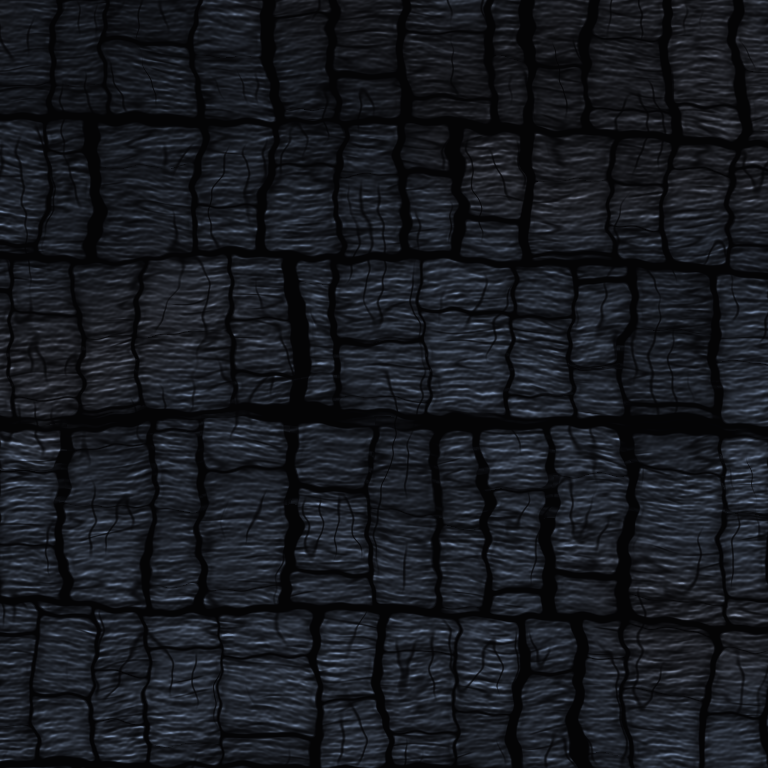
Reproduce this texture procedurally as a three.js fragment shader.

```glsl
// Charred timber: blue-black blocks of fibrous charcoal split by deep cracks.
varying vec2 vUv;

const vec3 SOOT = vec3(0.014, 0.014, 0.020);
const vec3 COOL_CHAR = vec3(0.87, 1.0, 1.20);
const vec3 WARM_CHAR = vec3(0.98, 1.0, 1.10);
const float BANDS = 4.65;
const float COLUMNS = 11.0;
const float BLOCKS = 9.0;

float hash(vec2 p) {
  vec3 q = fract(p.xyx * 0.1031);
  q += dot(q, q.yzx + 33.33);
  return fract((q.x + q.y) * q.z);
}

float cornerSlope(vec2 corner, vec2 offset) {
  float angle = 6.2832 * hash(corner);
  return dot(vec2(cos(angle), sin(angle)), offset);
}

float gradientNoise(vec2 p) {
  vec2 i = floor(p);
  vec2 f = p - i;
  vec2 u = f * f * f * (f * (f * 6.0 - 15.0) + 10.0);
  vec2 e = vec2(1.0, 0.0);
  float low = mix(cornerSlope(i, f), cornerSlope(i + e.xy, f - e.xy), u.x);
  float high = mix(cornerSlope(i + e.yx, f - e.yx), cornerSlope(i + 1.0, f - 1.0), u.x);
  return mix(low, high, u.y);
}

float edgeAt(float index, float seed, float jitter) {
  return index + jitter * (hash(vec2(index + 40.0, seed)) - 0.5);
}

// Irregular interval around t: its index, distance to nearest edge, that edge's index.
vec3 splitAxis(float t, float seed, float jitter) {
  float id = floor(t);
  if (t < edgeAt(id, seed, jitter)) id -= 1.0;
  else if (t >= edgeAt(id + 1.0, seed, jitter)) id += 1.0;
  float below = t - edgeAt(id, seed, jitter);
  float above = edgeAt(id + 1.0, seed, jitter) - t;
  return vec3(id, min(below, above), below < above ? id : id + 1.0);
}

float smoothMin(float a, float b, float k) {
  float h = max(k - abs(a - b), 0.0) / k;
  return min(a, b) - h * h * k * 0.25;
}

// Thin line along the zero contour of a stretched noise.
float hairline(vec2 p, float width) {
  return 1.0 - smoothstep(0.0, width, abs(gradientNoise(p)));
}

float fibreHeight(vec2 p) {
  return gradientNoise(p * vec2(22.0, 115.0))
    + 0.6 * gradientNoise(p * vec2(48.0, 215.0) + 17.0)
    + 0.3 * gradientNoise(p * vec2(130.0, 240.0) + 51.0);
}

// Bends and frays the straight layout into cracked wood.
vec2 warpWood(vec2 p) {
  float sway = 0.022 * gradientNoise(p * vec2(7.0, 9.0) + 3.0);
  float fray = 0.009 * gradientNoise(p * vec2(14.0, 42.0) + 9.0);
  float sag = 0.024 * gradientNoise(p * vec2(4.0, 3.0) + 21.0) + 0.03 * p.x * p.x * p.x;
  float chip = 0.008 * gradientNoise(p * vec2(30.0, 14.0) + 33.0);
  return p + vec2(sway + fray, sag + chip);
}

void main() {
  vec2 p = vUv;
  vec2 q = warpWood(p);

  // Layout: long bands, columns inside bands, blocks inside columns
  vec3 band = splitAxis(q.y * BANDS, 5.0, 0.25);
  float shift = hash(vec2(band.x + 8.0, 2.0));
  vec3 column = splitAxis(q.x * COLUMNS + shift, band.x + 11.0, 0.6);
  float columnSeed = column.x + 31.0 * band.x + 70.0;
  vec3 block = splitAxis(q.y * BLOCKS + hash(vec2(columnSeed, 4.0)), columnSeed, 0.6);
  float blockSeed = hash(vec2(columnSeed, block.x + 60.0));

  // Crack half-widths, swelling and closing along their length
  float swell = 0.9 + 1.1 * gradientNoise(p * vec2(6.0, 13.0) + 71.0);
  float mainSeam = 1.0 - step(0.5, abs(band.z - 2.0));
  float bandWidth = mix(0.0035, 0.010, mainSeam) * swell;
  float columnWidth = mix(0.0002, 0.0085, hash(vec2(column.z + 50.0, band.x + 7.0))) * swell;
  float blockWidth = mix(-0.002, 0.003, hash(vec2(block.z + 30.0, columnSeed))) * swell;

  // Clearance from the nearest crack, with rounded block corners
  float clearance = smoothMin(column.y / COLUMNS - columnWidth,
                              block.y / BLOCKS - blockWidth, 0.007);
  clearance = smoothMin(clearance, band.y / BANDS - bandWidth, 0.007);
  float surface = smoothstep(-0.0005, 0.0025, clearance);
  float rounding = mix(0.52, 1.0, smoothstep(0.0, 0.016, clearance));

  // Fibres tilted per block and lit from above
  vec2 grain = p + vec2(0.0, (blockSeed - 0.5) * 0.22 * p.x + blockSeed * 3.0);
  grain.y += 0.008 * gradientNoise(p * vec2(13.0, 9.0) + 5.0);
  float relief = fibreHeight(grain) - fibreHeight(grain + vec2(-0.001, 0.003));
  float roughness = 0.9 + 0.6 * gradientNoise(p * 12.0 + 91.0);

  // Fissures along the grain and hairline splits across it
  float fissure = hairline(grain * vec2(11.0, 52.0) + 13.0, 0.13)
    * smoothstep(-0.1, 0.25, gradientNoise(p * vec2(16.0, 24.0) + 45.0));
  float split = hairline(q * vec2(24.0, 6.0) + 27.0, 0.055)
    * smoothstep(-0.05, 0.2, gradientNoise(p * vec2(9.0, 11.0) + 63.0));

  // Broad light: dim at the upper left, patchy elsewhere
  float light = 1.1 - 0.5 * smoothstep(0.4, 1.0, p.y) * (1.0 - 0.45 * p.x);
  light *= 1.0 + 0.4 * gradientNoise(p * 4.0 + 7.0);
  light *= mix(0.85, 1.15, hash(vec2(blockSeed * 97.0, 6.0)));

  float tone = 0.128 * light * rounding * exp(1.5 * roughness * relief);
  tone *= (1.0 - 0.68 * fissure) * (1.0 - 0.75 * split);

  // Worn rims catch light; loose splinters show inside the main seam
  float rim = smoothstep(0.001, 0.003, clearance) * (1.0 - smoothstep(0.003, 0.008, clearance));
  tone *= 1.0 + 2.2 * rim * max(gradientNoise(p * vec2(40.0, 60.0) + 81.0), 0.0);
  float splinter = mainSeam * smoothstep(0.12, 0.4, gradientNoise(q * vec2(9.0, 105.0)));
  tone *= max(surface, 0.45 * splinter);

  float warmth = smoothstep(0.0, 0.4, gradientNoise(p * 3.0 + 15.0) + 0.5 * (p.y - 0.6));
  vec3 color = SOOT + min(tone, 0.5) * mix(COOL_CHAR, WARM_CHAR, 0.7 * warmth);
  gl_FragColor = vec4(color, 1.0);
}
```
